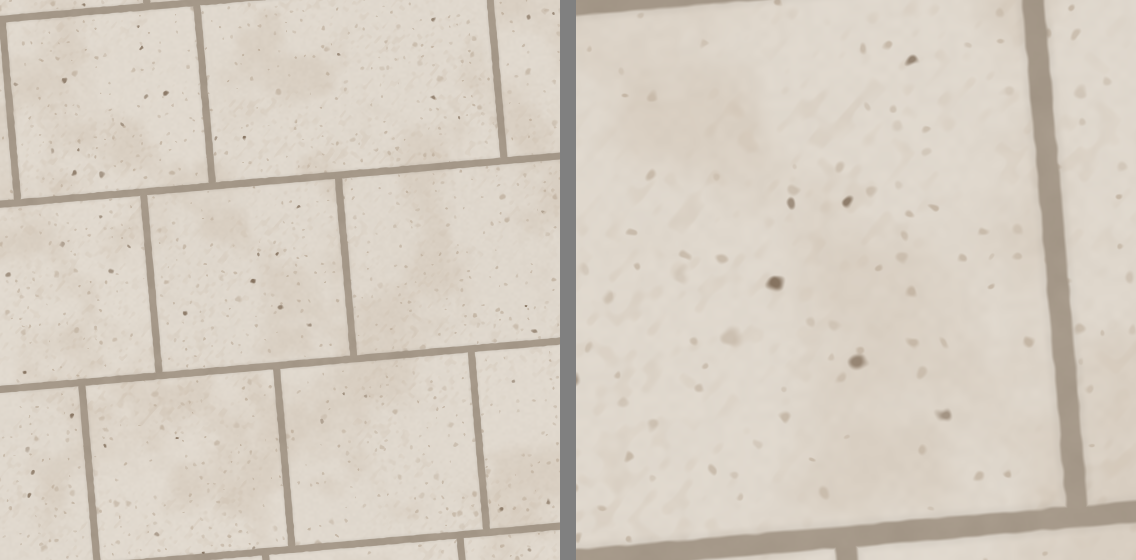
Left: the whole. Right: its middle third, enlarged.
Give the GLSL for this texture, as a three.js fragment shader.

```glsl
// Pale limestone paving: tilted courses of square and wide tiles with taupe joints.
varying vec2 vUv;

const float TILT = 0.0863;          // radians
const float COURSE_HEIGHT = 0.3293;
const float COURSE_BASE = -0.026;   // lowest joint, in tilted space
const float SQUARE_WIDTH = 0.349;
const float WIDE_WIDTH = 0.5227;
const float PERIOD = WIDE_WIDTH + 3.0 * SQUARE_WIDTH;
const float JOINT_HALF_WIDTH = 0.0064;
const float EDGE_SOFTNESS = 0.0013;
const float EDGE_WEAR = 0.0012;
const float TILE_VARIATION = 0.012;

const vec3 STONE = vec3(0.878, 0.848, 0.806);
const vec3 MOTTLE = vec3(0.825, 0.777, 0.718);
const vec3 PIT = vec3(0.70, 0.63, 0.55);
const vec3 DARK_PIT = vec3(0.46, 0.38, 0.30);
const vec3 JOINT = vec3(0.645, 0.595, 0.535);

float hash(vec2 p) {
  return fract(sin(dot(p, vec2(127.1, 311.7))) * 43758.5453);
}

float noise(vec2 p) {
  vec2 i = floor(p);
  vec2 f = fract(p);
  f = f * f * (3.0 - 2.0 * f);
  return mix(mix(hash(i), hash(i + vec2(1.0, 0.0)), f.x),
             mix(hash(i + vec2(0.0, 1.0)), hash(i + vec2(1.0, 1.0)), f.x), f.y);
}

float fbm(vec2 p) {
  float sum = 0.0;
  float amplitude = 0.5;
  for (int i = 0; i < 5; i++) {
    sum += amplitude * noise(p);
    p = p * 2.03 + 17.3;
    amplitude *= 0.5;
  }
  return sum;
}

// Scattered round pits, one at most per cell; radius is a fraction of the cell.
float pits(vec2 p, float cells, float chance, float radius) {
  p *= cells;
  vec2 cell = floor(p);
  vec2 centre = 0.3 + 0.4 * vec2(hash(cell + 3.1), hash(cell + 8.7));
  float size = radius * mix(0.5, 1.0, hash(cell + 5.3));
  float present = step(hash(cell + 1.9), chance);
  float strength = mix(0.4, 1.0, hash(cell + 6.1));
  float d = length(fract(p) - centre);
  return present * strength * (1.0 - smoothstep(size * 0.4, size * 1.3, d));
}

// Left edge of the wide tile in each course, counted from the bottom.
float wideStart(float course) {
  return course < 0.0 ? 0.822
       : course < 1.0 ? 0.8704
       : course < 2.0 ? 0.6607
       : course < 3.0 ? 0.4357 : 0.347;
}

void main() {
  float c = cos(TILT);
  float s = sin(TILT);
  vec2 p = vec2(c * vUv.x + s * vUv.y, c * vUv.y - s * vUv.x);

  // Courses and tiles
  float level = (p.y - COURSE_BASE) / COURSE_HEIGHT;
  float course = floor(level);
  float across = p.x - wideStart(course);
  float group = floor(across / PERIOD);
  across -= group * PERIOD;
  float past = across - WIDE_WIDTH;
  bool isWide = past < 0.0;
  float tile = isWide ? 0.0 : 1.0 + floor(past / SQUARE_WIDTH);
  float width = isWide ? WIDE_WIDTH : SQUARE_WIDTH;
  float x = isWide ? across : mod(past, SQUARE_WIDTH);
  float y = fract(level) * COURSE_HEIGHT;
  vec2 toJoint = min(vec2(x, y), vec2(width - x, COURSE_HEIGHT - y));
  float edge = min(toJoint.x, toJoint.y) - JOINT_HALF_WIDTH;
  edge += EDGE_WEAR * (noise(p * 130.0) - 0.5);

  // Stone: cloudy mottling, fine grain, per-tile tone
  float tone = hash(vec2(tile + 4.0 * group, course) + 2.7) - 0.5;
  float cloud = smoothstep(0.42, 0.76, fbm(p * 11.0 + 4.0));
  vec2 slant = vec2(p.x + p.y, 1.5 * (p.y - p.x));
  float grain = smoothstep(0.58, 0.92, noise(slant * 75.0));
  float patches = smoothstep(0.3, 0.65, fbm(p * 7.0 + 31.0));
  vec3 stone = STONE + TILE_VARIATION * tone;
  stone = mix(stone, MOTTLE, 0.55 * cloud + 0.4 * grain * patches);
  stone += 0.014 * (noise(p * 190.0) - 0.5);

  // Pits, roughened by a small warp
  vec2 warp = vec2(noise(p * 150.0), noise(p * 150.0 + 40.0)) - 0.5;
  vec2 q = p + 0.004 * warp;
  float darkPits = pits(q, 23.0, 0.09, 0.12);
  stone = mix(stone, PIT, 0.6 * pits(q + 0.37, 62.0, 0.22, 0.22));
  stone = mix(stone, PIT, 0.55 * pits(q + 0.71, 31.0, 0.13, 0.19));
  stone = mix(stone, DARK_PIT, 0.85 * darkPits);
  stone *= 1.0 - 0.035 * (1.0 - smoothstep(0.0, 0.006, edge));

  // Joints
  vec3 joint = JOINT + 0.05 * (fbm(p * 45.0) - 0.48);
  joint = mix(joint, DARK_PIT, 0.5 * darkPits);

  float cover = smoothstep(-EDGE_SOFTNESS, EDGE_SOFTNESS, edge);
  gl_FragColor = vec4(mix(joint, stone, cover), 1.0);
}
```
